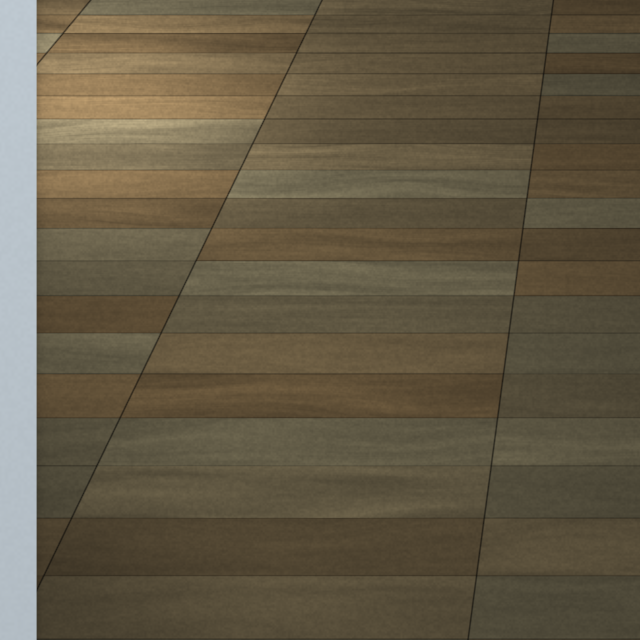
This texture is drawn by a Shadertoy shader. Its source:

```glsl
// A plank floor in perspective beside a pale wall, warmed by a glow at the upper left.
// A projective map turns the canvas into plank rows and columns; hashes vary tone
// and hue per plank, and stretched value noise draws the grain along each one.

const float WALL_EDGE = 0.0573;
const vec2 VANISH = vec2(1.0026, 2.0326);  // where the long joints meet
const float ROW_START = 0.947;             // inverse depth at the first full row
const float ROW_STEP = 0.02526;            // inverse depth covered by one row
const float COLUMN_START = -0.1335;        // slope of the right-hand joint
const float COLUMN_STEP = 0.35;            // slope between neighbouring joints
const float SEAM_HALF = 0.0009;
const float JOINT_HALF = 0.0011;
const float SEAM_DARK = 0.24;
const float JOINT_DARK = 0.55;
const float GRAIN_AMOUNT = 0.24;
const float SPECKLE_AMOUNT = 0.07;

const vec3 WALL = vec3(0.72, 0.76, 0.79);
const vec3 BROWN = vec3(0.365, 0.302, 0.208);
const vec3 OLIVE = vec3(0.370, 0.346, 0.268);
const vec3 GLOW = vec3(0.80, 0.80, 0.84);
const vec2 GLOW_CENTRE = vec2(0.12, 0.84);
const vec2 GLOW_SIZE = vec2(0.30, 0.19);

float hash(vec2 p) {
    vec3 q = fract(p.xyx * 0.1031);
    q += dot(q, q.yzx + 33.33);
    return fract((q.x + q.y) * q.z);
}

float noise(vec2 p) {
    vec2 i = floor(p), f = fract(p);
    f = f * f * (3.0 - 2.0 * f);
    return mix(mix(hash(i), hash(i + vec2(1, 0)), f.x),
               mix(hash(i + vec2(0, 1)), hash(i + vec2(1, 1)), f.x), f.y);
}

float fbm(vec2 p) {
    float sum = 0.0, weight = 0.5;
    for (int i = 0; i < 4; i++) {
        sum += weight * noise(p);
        p = p * 2.03 + 17.3;
        weight *= 0.5;
    }
    return sum / 0.9375;
}

float lineMask(float dist, float halfWidth, float px) {
    return 1.0 - smoothstep(halfWidth - px, halfWidth + px, dist);
}

// Grain in plank units: long streaks, bent a little, much stronger on some planks
float grain(vec2 local, vec2 id) {
    vec2 offset = 40.0 * vec2(hash(id + 71.0), hash(id + 93.0));
    float bend = noise(local * vec2(2.5, 1.2) + offset) - 0.5;
    float streak = fbm(vec2(local.x * 1.8, local.y * 3.5 + bend * 2.2) + offset) - 0.5;
    float fine = fbm(vec2(local.x * 6.0, local.y * 9.0 + bend * 3.0) + offset) - 0.5;
    float strength = mix(0.4, 2.2, pow(hash(id + 57.0), 2.0));
    return streak * strength + fine * 0.45;
}

vec3 floorColour(vec2 uv, float px) {
    // Canvas to plank space
    float depth = VANISH.y - uv.y;
    float slope = (uv.x - VANISH.x) / depth;
    vec2 plank = vec2((slope - COLUMN_START) / COLUMN_STEP,
                      (ROW_START - 1.0 / depth) / ROW_STEP);
    vec2 id = floor(plank) + 50.0;
    vec2 local = fract(plank);

    // Wood tone per plank
    vec3 colour = mix(BROWN, OLIVE, smoothstep(0.1, 0.9, hash(id + 11.0)));
    colour *= 0.91 + 0.18 * hash(id + 29.0);
    colour *= 1.0 + GRAIN_AMOUNT * grain(local, id);
    float speckle = noise(uv * vec2(150.0, 230.0)) + noise(uv * 330.0) - 1.0;
    colour *= 1.0 + SPECKLE_AMOUNT * speckle;

    // Light: warm pool beside the wall, falling off to dim corners
    vec2 g = (uv - GLOW_CENTRE) / GLOW_SIZE;
    vec2 a = (uv - vec2(0.42, 0.55)) / vec2(0.75, 0.80);
    float ambient = 0.76 + 0.27 * exp(-dot(a, a) * 1.6);
    float corner = smoothstep(0.35, 0.0, length(uv - vec2(WALL_EDGE, 0.05)));
    colour *= ambient * (1.0 - 0.14 * corner) + GLOW * exp(-dot(g, g));

    // Seams between rows, joints between columns, measured on the canvas
    vec2 toEdge = min(local, 1.0 - local);
    float seamDist = toEdge.y * ROW_STEP * depth * depth;
    float jointDist = toEdge.x * COLUMN_STEP * depth * inversesqrt(1.0 + slope * slope);
    float seamId = floor(plank.y + 0.5) + 50.0;
    float seamDark = SEAM_DARK * mix(0.6, 1.4, hash(vec2(id.x, seamId)));
    colour *= 1.0 - seamDark * lineMask(seamDist, SEAM_HALF, px);
    colour *= 1.0 - JOINT_DARK * lineMask(jointDist, JOINT_HALF, px);
    return colour;
}

void mainImage(out vec4 fragColor, in vec2 fragCoord) {
    vec2 uv = fragCoord / iResolution.xy;
    float px = 1.0 / min(iResolution.x, iResolution.y);

    // Wall: slightly brighter at the top, faintly mottled
    vec3 wall = WALL * (0.97 + 0.06 * uv.y);
    wall *= 1.0 + 0.02 * (noise(uv * 200.0) - 0.5);

    // Floor, with a narrow contact shadow where it meets the wall
    vec3 wood = floorColour(uv, px);
    wood *= 1.0 - 0.16 * exp(-max(uv.x - WALL_EDGE, 0.0) / 0.006);

    float onFloor = smoothstep(WALL_EDGE - px, WALL_EDGE + px, uv.x);
    fragColor = vec4(mix(wall, wood, onFloor), 1.0);
}
```
